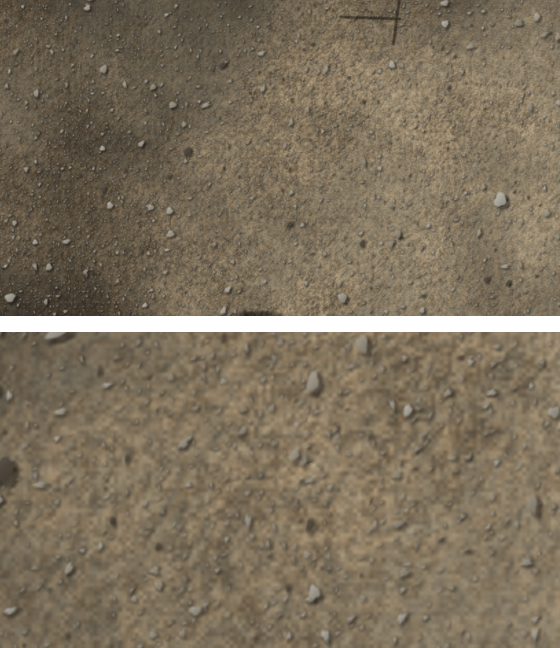
Top, the full canvas; bottom, a detail of the centre.
Give the GLSL for this texture, as a Shadertoy shader.

```glsl
// Coarse beach sand strewn with pale shell chips, small pebbles and a twig shadow.

float hash(vec2 p) {
    return fract(sin(dot(p, vec2(127.1, 311.7))) * 43758.5453);
}

float noise(vec2 p) {
    vec2 i = floor(p), f = fract(p);
    f = f * f * (3.0 - 2.0 * f);
    return mix(mix(hash(i), hash(i + vec2(1, 0)), f.x),
               mix(hash(i + vec2(0, 1)), hash(i + vec2(1, 1)), f.x), f.y);
}

float fbm(vec2 p) {
    float sum = 0.0, weight = 0.5;
    for (int i = 0; i < 4; i++) {
        sum += weight * noise(p);
        p = mat2(1.6, 1.2, -1.2, 1.6) * p + 7.3;
        weight *= 0.5;
    }
    return sum / 0.9375;
}

mat2 rotation(float a) {
    return mat2(cos(a), sin(a), -sin(a), cos(a));
}

// Approximate signed distance to a stretched, slightly angular stone
float stoneDistance(vec2 q, float radius, float stretch, float seed) {
    q.y *= stretch;
    float angle = atan(q.y, q.x + 1e-6);
    float lumps = 1.0 + 0.11 * sin(3.0 * angle + seed * 40.0) + 0.05 * sin(5.0 * angle + seed * 90.0);
    return (length(q) - radius * lumps) / stretch;
}

// One scattered layer: each occupied cell holds a stone and its shadow
vec3 scatter(vec3 color, vec2 p, float cells, float density, float size, float opacity) {
    float soft = 0.7 / iResolution.y + 0.0012;
    vec2 home = floor(p * cells);
    for (int y = -1; y <= 1; y++)
    for (int x = -1; x <= 1; x++) {
        vec2 id = home + vec2(x, y);
        vec2 key = id + cells * 1.37;
        if (hash(key) > density) continue;
        vec2 center = (id + 0.15 + 0.7 * vec2(hash(key + 3.1), hash(key + 5.7))) / cells;
        float seed = hash(key + 9.2);
        float radius = size * mix(0.55, 1.35, seed * seed);
        float stretch = mix(1.1, 2.0, hash(key + 12.4));
        mat2 turn = rotation(-1.0 + 1.8 * (hash(key + 15.8) - 0.5));
        vec2 q = p - center;

        vec2 shadowOffset = radius * vec2(0.5, -0.45);
        float shadow = stoneDistance(turn * (q - shadowOffset), radius, stretch, seed);
        color *= 1.0 - 0.4 * opacity * (1.0 - smoothstep(-soft, soft * 2.0, shadow));

        float body = stoneDistance(turn * q, radius, stretch, seed);
        float tone = hash(key + 21.3);
        vec3 stone = mix(vec3(0.56, 0.52, 0.45), vec3(0.70, 0.69, 0.66), tone);
        if (tone < 0.10) stone = vec3(0.32, 0.29, 0.25);
        stone *= 0.95 + 0.12 * clamp(dot(q, vec2(-0.7, 0.7)) / radius, -1.0, 1.0);
        color = mix(color, stone, opacity * (1.0 - smoothstep(-soft, soft, body)));
    }
    return color;
}

float segmentDistance(vec2 p, vec2 a, vec2 b) {
    vec2 ab = b - a;
    return length(p - a - ab * clamp(dot(p - a, ab) / dot(ab, ab), 0.0, 1.0));
}

void mainImage(out vec4 fragColor, in vec2 fragCoord) {
    vec2 p = fragCoord / iResolution.y;
    float aspect = iResolution.x / iResolution.y;

    // Gentle dunes: broad light and shade, darker towards the left and the rims
    vec2 warp = vec2(fbm(p * 2.2), fbm(p * 2.2 + 31.0)) - 0.5;
    float dunes = fbm(rotation(0.6) * (p + 0.35 * warp) * vec2(2.0, 3.0) + 4.0) - 0.5;
    float light = 1.04 + 0.75 * dunes - 0.20 * (1.0 - smoothstep(0.0, 0.6, p.x / aspect));
    light -= 0.13 * smoothstep(0.7, 1.05, p.y) + 0.13 * (1.0 - smoothstep(0.0, 0.25, p.y));

    // Grain streaked along the wind direction, rougher in coarse patches
    float coarse = smoothstep(0.3, 0.7, fbm(p * 3.1 + 17.0));
    vec2 flow = rotation(-0.95) * (p + 0.08 * warp);
    flow.x *= 0.6;
    float grain = 0.12 * (noise(flow * 55.0) - 0.5)
                + 0.27 * (noise(flow * 140.0 + 8.0) - 0.5)
                + 0.26 * (noise(p * 230.0) - 0.5);
    vec3 color = vec3(0.495, 0.442, 0.358) * light * (1.0 + grain * mix(0.7, 1.1, coarse));
    color += vec3(0.012, 0.0, -0.010) * (coarse - 0.5);
    color += vec3(0.028, 0.0, -0.022) * (noise(flow * 130.0 + 50.0) - 0.5);

    // Fine chips up to single pebbles
    color = scatter(color, p, 85.0, 0.12 + 0.28 * coarse, 0.0027, 0.6);
    color = scatter(color, p, 42.0, 0.24, 0.0046, 0.85);
    color = scatter(color, p, 16.0, 0.24, 0.0100, 0.95);
    color = scatter(color, p, 6.0, 0.14, 0.018, 0.95);

    // Shadow of two crossed twigs, and a dark hollow at the lower edge
    float twigs = min(segmentDistance(p, vec2(1.08, 0.946), vec2(1.265, 0.940)),
                      segmentDistance(p, vec2(1.264, 1.0), vec2(1.245, 0.86)));
    color *= 1.0 - 0.45 * (1.0 - smoothstep(0.001, 0.008, twigs));
    float hollow = length((p - vec2(0.82, -0.005)) * vec2(1.0, 3.5));
    color *= 1.0 - 0.5 * (1.0 - smoothstep(0.04, 0.10, hollow));

    fragColor = vec4(clamp(color, 0.0, 1.0), 1.0);
}
```
